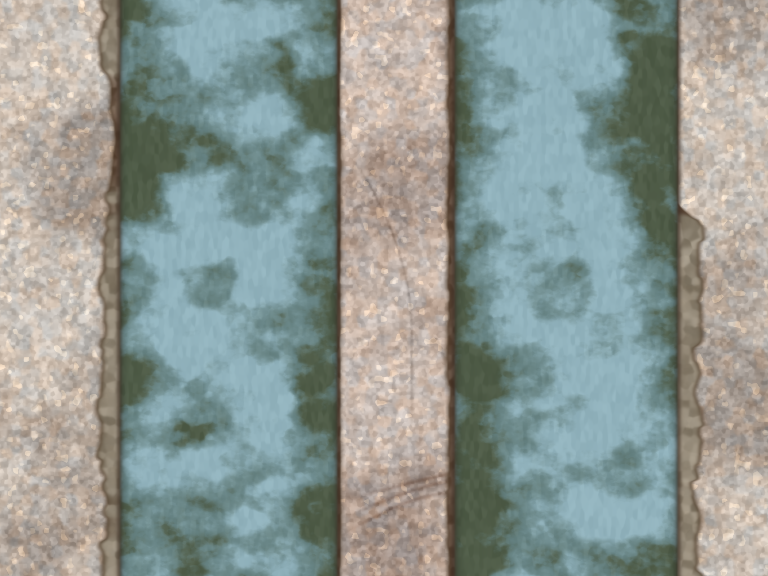
Reproduce this texture procedurally as a Shadertoy shader.

```glsl
vec2 hash2(vec2 p) {
    vec3 q = fract(p.xyx * vec3(0.1031, 0.1030, 0.0973));
    q += dot(q, q.yzx + 33.33);
    return fract((q.xx + q.yz) * q.zy);
}

// Smooth cellular noise: random cell values blended by distance
float cells(vec2 p) {
    vec2 id = floor(p), f = fract(p);
    float sum = 0.0, weight = 0.0;
    for (int y = -1; y <= 1; y++)
    for (int x = -1; x <= 1; x++) {
        vec2 o = vec2(x, y);
        vec2 h = hash2(id + o + 50.0);
        vec2 d = o + 0.15 + 0.7 * h - f;
        float w = exp(-7.0 * dot(d, d));
        sum += w * hash2(id + o + 91.0).y;
        weight += w;
    }
    return sum / weight;
}

float clouds(vec2 p) {
    float sum = 0.0, amp = 0.5;
    for (int i = 0; i < 5; i++) {
        sum += amp * cells(p);
        p = mat2(1.6, 1.2, -1.2, 1.6) * p + 7.3;
        amp *= 0.55;
    }
    return sum / 1.055;
}

float blob(vec2 p, vec2 center, vec2 radius) {
    vec2 d = (p - center) / radius;
    return exp(-dot(d, d));
}

float ridge(float d, float width) {
    return exp(-d * d / (width * width));
}

// Grainy metal with warm glints and hairline scratches
vec3 metal(vec2 p) {
    float broad = clouds(p * 5.0 + 3.0);
    float grain = cells(p * 75.0);
    float fine = cells(p * 150.0 + 9.0);
    vec3 col = mix(vec3(0.64, 0.59, 0.55), vec3(0.79, 0.75, 0.71), smoothstep(0.2, 0.65, broad));
    col += 0.13 * (grain - 0.5) + 0.12 * (fine - 0.5);
    col += vec3(0.06, 0.0, -0.05) * (cells(p * 58.0 + 21.0) - 0.5);
    col += vec3(0.12, 0.10, 0.07) * smoothstep(0.78, 0.95, cells(p * 95.0 + 40.0));
    float strip = smoothstep(0.58, 0.60, p.x) * smoothstep(0.80, 0.78, p.x);
    col -= strip * vec3(0.005, 0.025, 0.025);

    float hair = ridge(p.x - 0.715 + 1.1 * pow(p.y - 0.42, 2.0) * step(0.42, p.y), 0.003);
    col -= 0.09 * hair * smoothstep(0.22, 0.35, p.y) * smoothstep(0.74, 0.66, p.y);
    for (int i = 0; i < 3; i++) {
        float k = float(i);
        float bend = 0.075 + 0.028 * k + 0.07 * sin((p.x - 0.60) * (8.0 - 2.0 * k));
        col -= strip * vec3(0.09, 0.11, 0.12) * ridge(p.y - bend, 0.004) * smoothstep(0.58, 0.68, p.x);
    }
    return col;
}

// Dark green channel clouded by pale blue mist
vec3 channel(vec2 p, float u, float band) {
    float drift = mix(-0.08, 0.22 - 0.42 * p.y, band);
    float profile = smoothstep(1.0, 0.4, abs(u - drift));
    float mist = 0.12 + 0.62 * profile + 2.1 * (clouds(p * vec2(10.0, 13.0) + band * 17.0) - 0.5);
    mist -= 0.55 * blob(p, vec2(0.30, 0.71), vec2(0.14, 0.07));
    mist -= 0.35 * blob(p, vec2(0.32, 0.16), vec2(0.09, 0.14));
    mist -= 0.40 * blob(p, vec2(1.12, 0.75), vec2(0.08, 0.16));
    mist -= 0.35 * blob(p, vec2(0.83, 0.18), vec2(0.05, 0.18));
    mist += 0.35 * blob(p, vec2(0.43, 0.46), vec2(0.09, 0.17));
    mist += 0.30 * blob(p, vec2(0.94, 0.82), vec2(0.10, 0.22));
    mist += 0.25 * blob(p, vec2(0.99, 0.42), vec2(0.11, 0.16));
    vec3 col = mix(vec3(0.31, 0.36, 0.28), vec3(0.41, 0.52, 0.52), smoothstep(-0.05, 0.42, mist));
    col = mix(col, vec3(0.57, 0.70, 0.74), smoothstep(0.36, 0.95, mist));
    col += 0.05 * (cells(p * vec2(130.0, 60.0)) - 0.5);
    return col * (1.0 - 0.15 * smoothstep(0.9, 1.0, abs(u)));
}

void mainImage(out vec4 fragColor, in vec2 fragCoord) {
    vec2 p = fragCoord / iResolution.y;
    float soft = max(0.0025, 1.0 / iResolution.y);

    // Two channels, each with a left and a right edge
    float band = step(0.69, p.x);
    float halfWidth = mix(0.189, 0.194, band);
    float s = p.x - mix(0.397, 0.983, band);
    float side = step(0.0, s);
    float outside = abs(s) - halfWidth;

    // Ragged burr on the metal side, of a different width at each edge
    float burr = mix(mix(0.030, 0.005, side), mix(0.010, 0.036, side), band);
    float worn = mix(0.75 * blob(p, vec2(0.2, 0.76), vec2(1.0, 0.09)), 0.0, max(band, side));
    worn = mix(worn, smoothstep(0.61, 0.65, p.y), band * side);
    vec2 along = vec2(band * 9.0 + side * 4.0, p.y);
    float rough = 0.55 + 0.5 * cells(along * vec2(1.0, 17.0)) + 0.4 * cells(along * vec2(1.0, 48.0) + 5.0);
    float lip = burr * (1.0 - worn) * rough;
    vec3 lipColor = mix(vec3(0.32, 0.23, 0.17), vec3(0.54, 0.50, 0.43), smoothstep(0.010, 0.026, lip));
    lipColor += 0.22 * (cells(p * 65.0 + 13.0) - 0.5);

    vec3 col = metal(p);
    col = mix(col, lipColor, 0.9 * smoothstep(soft, -soft, outside - lip));
    col = mix(col, vec3(0.34, 0.27, 0.20), 0.55 * ridge(outside - lip, 0.005) * smoothstep(0.002, 0.008, lip));
    col = mix(col, channel(p, s / halfWidth, band), smoothstep(soft, -soft, outside));
    col = mix(col, vec3(0.25, 0.20, 0.16), 0.6 * ridge(outside - 0.001, 0.005));
    fragColor = vec4(clamp(col, 0.0, 1.0), 1.0);
}
```
